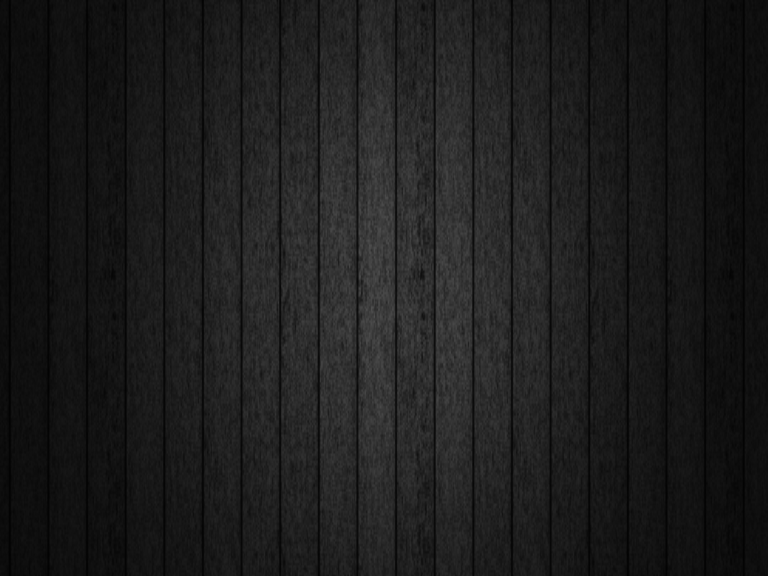
Reproduce this texture procedurally as a WebGL 1 fragment shader.

```glsl
precision highp float;
uniform vec2 u_resolution;

const float PLANKS_PER_TILE = 8.0;
const float PLANK_WIDTH = 0.0503;
const float FIRST_SEAM = 0.0127;

float hash(vec2 p) {
  return fract(sin(dot(p, vec2(127.1, 311.7))) * 43758.5453);
}

// Value noise whose lattice wraps after the given number of cells
float tiledNoise(vec2 tile, vec2 cells) {
  vec2 p = tile * cells;
  vec2 i = floor(p);
  vec2 f = fract(p);
  f = f * f * (3.0 - 2.0 * f);
  vec2 a = mod(i, cells);
  vec2 b = mod(i + 1.0, cells);
  return mix(mix(hash(a), hash(vec2(b.x, a.y)), f.x),
             mix(hash(vec2(a.x, b.y)), hash(b), f.x), f.y);
}

// Mask that selects one plank of the tile
float pick(float plank, float index) {
  return 1.0 - step(0.5, abs(plank - index));
}

// Fine fibres, wider streaks, pores and thin dark scratches
float woodGrain(vec2 tile) {
  float warp = tiledNoise(tile, vec2(32.0, 10.0)) - 0.5;
  vec2 bent = tile + vec2(warp * 0.007, 0.0);
  float fibre = tiledNoise(bent, vec2(205.0, 44.0)) - 0.5;
  float streak = tiledNoise(bent, vec2(90.0, 6.0)) - 0.5;
  float pore = tiledNoise(tile, vec2(200.0, 130.0)) - 0.5;
  float scratch = smoothstep(0.68, 0.95, tiledNoise(bent + 0.21, vec2(150.0, 22.0)));
  return fibre * 0.34 + streak * 0.16 + pore * 0.36 - scratch * 0.16 + 0.02;
}

// Long oval growth rings around a point inside a plank
float growthRings(vec2 local, vec2 centre, vec2 size, float warp) {
  vec2 d = (local - centre) / size;
  float r = length(d);
  return sin(r * 17.0 + warp * 5.0) * exp(-r * r * 1.6);
}

// Dark worn flecks that gather along one side of a plank
float wornPatches(vec2 tile, float across, float side) {
  float flecks = tiledNoise(tile, vec2(150.0, 38.0));
  float clusters = tiledNoise(tile + 0.37, vec2(24.0, 6.0));
  float reach = 1.0 - smoothstep(0.05, 0.5, abs(across - side));
  return smoothstep(0.55, 0.95, flecks * 0.6 + clusters * 0.5) * reach;
}

float plankTone(float plank) {
  float tone = 0.99 + 0.06 * (hash(vec2(plank, 4.0)) - 0.5);
  tone += 0.06 * (pick(plank, 3.0) + pick(plank, 1.0));
  tone -= 0.07 * (pick(plank, 2.0) + pick(plank, 7.0));
  return tone;
}

// Thin dark groove with a soft shadow and a faint lit lip on its right
float seamShade(float across, float pixel) {
  float d = min(across, 1.0 - across);
  float groove = 1.0 - smoothstep(0.006, 0.026 + pixel * 0.7, d);
  float shadow = exp(-d * 17.0);
  float lip = exp(-pow((across - 0.07) / 0.025, 2.0));
  return (1.0 - 0.66 * groove) * (1.0 - 0.24 * shadow) + 0.1 * lip;
}

float glow(vec2 p, vec2 centre, vec2 radius) {
  vec2 d = (p - centre) / radius;
  return exp(-dot(d, d));
}

void main() {
  vec2 p = gl_FragCoord.xy / u_resolution.x;
  float height = u_resolution.y / u_resolution.x;

  // Repeating planks, and the square tile they belong to
  float column = (p.x - FIRST_SEAM) / PLANK_WIDTH;
  float across = fract(column);
  float plank = mod(floor(column), PLANKS_PER_TILE);
  float period = PLANK_WIDTH * PLANKS_PER_TILE;
  vec2 tile = fract(vec2(p.x - FIRST_SEAM, p.y) / period);
  vec2 local = vec2(across, tile.y);

  // Wood surface
  float warp = tiledNoise(tile, vec2(40.0, 16.0)) - 0.5;
  float wood = plankTone(plank) + woodGrain(tile);
  float rings = growthRings(local, vec2(0.62, 0.45), vec2(0.45, 0.17), warp);
  rings *= pick(plank, 2.0) + pick(plank, 6.0);
  rings += pick(plank, 3.0) * growthRings(local, vec2(0.4, 0.72), vec2(0.4, 0.2), warp);
  wood += rings * 0.08;

  // Wear concentrated on a few planks
  float leftWear = pick(plank, 1.0) + pick(plank, 5.0) + pick(plank, 7.0);
  wood -= 0.4 * leftWear * wornPatches(tile, across, 0.08);
  wood -= 0.34 * pick(plank, 2.0) * wornPatches(tile, across, 0.62);

  // Seams and the tall central light
  float pixel = 1.0 / (u_resolution.x * PLANK_WIDTH);
  wood *= seamShade(across, pixel);
  float light = 0.046 + 0.176 * glow(p, vec2(0.508, height * 0.52), vec2(0.3, 0.43));
  gl_FragColor = vec4(vec3(max(wood, 0.0) * light), 1.0);
}
```
